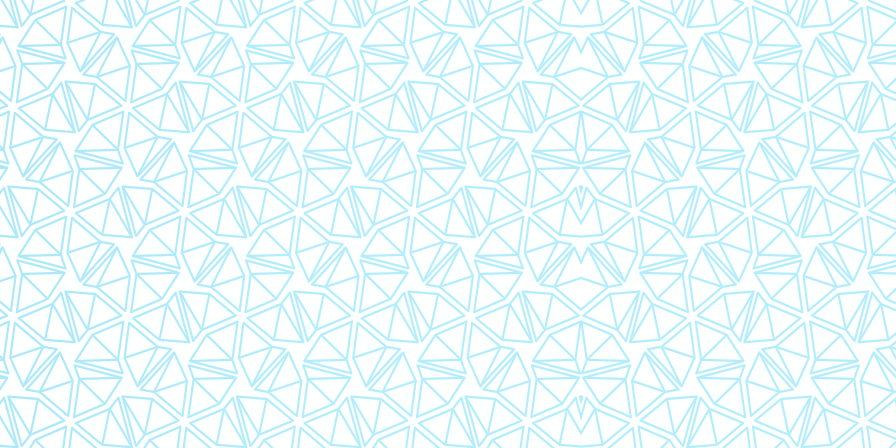
A Shadertoy shader for this pattern:

```glsl
const float ROW = 0.8660254;              // row height of the unit hexagonal lattice
const vec2 SPACING = vec2(0.2552, 0.2706); // lattice scale, in canvas heights
const vec2 HUB = vec2(0.922, 0.527);
const float MIRROR_X = 1.297;
const float HALF_LINE = 0.0093;

float segmentDistance(vec2 p, vec2 a, vec2 b) {
    vec2 pa = p - a, ba = b - a;
    return length(pa - ba * clamp(dot(pa, ba) / dot(ba, ba), 0.0, 1.0));
}

// Five-sided petal with two inner creases
float petalDistance(vec2 p) {
    const vec2 tip = vec2(-0.541, 0.209);
    const vec2 shoulder = vec2(-0.281, 0.189);
    const vec2 root = vec2(-0.051, 0.010);
    const vec2 hip = vec2(-0.347, -0.107);
    const vec2 heel = vec2(-0.423, -0.199);
    float d = segmentDistance(p, tip, shoulder);
    d = min(d, segmentDistance(p, shoulder, root));
    d = min(d, segmentDistance(p, root, hip));
    d = min(d, segmentDistance(p, hip, heel));
    d = min(d, segmentDistance(p, heel, tip));
    d = min(d, segmentDistance(p, tip, hip));
    return min(d, segmentDistance(p, shoulder, hip));
}

// Six petals around one hub
float rosetteDistance(vec2 p) {
    const mat2 sixthTurn = mat2(0.5, ROW, -ROW, 0.5);
    float d = 1e3;
    for (int i = 0; i < 6; i++) {
        d = min(d, petalDistance(p));
        p = sixthTurn * p;
    }
    return d;
}

// Nearest line among the four hubs of the enclosing skewed cell
float latticeDistance(vec2 p) {
    float row = p.y / ROW;
    vec2 cell = floor(vec2(p.x - 0.5 * row, row));
    float d = 1e3;
    for (int j = 0; j < 2; j++) {
        for (int i = 0; i < 2; i++) {
            vec2 id = cell + vec2(i, j);
            vec2 hub = vec2(id.x + 0.5 * id.y, id.y * ROW);
            d = min(d, rosetteDistance(p - hub));
        }
    }
    return d;
}

void mainImage(out vec4 fragColor, in vec2 fragCoord) {
    vec2 canvas = fragCoord / iResolution.y;

    // Fold the right side over the vertical seam
    vec2 p = vec2(MIRROR_X - abs(canvas.x - MIRROR_X), canvas.y);
    p = (p - HUB) / SPACING;

    // Antialiased strokes on white
    float pixel = 1.0 / (iResolution.y * SPACING.x);
    float stroke = clamp((HALF_LINE - latticeDistance(p)) / pixel + 0.5, 0.0, 1.0);

    vec3 paper = vec3(0.995, 1.0, 1.0);
    vec3 ink = mix(vec3(0.67, 0.91, 0.98), vec3(0.70, 0.93, 0.995),
                   smoothstep(0.0, 0.8, canvas.x));
    fragColor = vec4(mix(paper, ink, stroke), 1.0);
}
```
